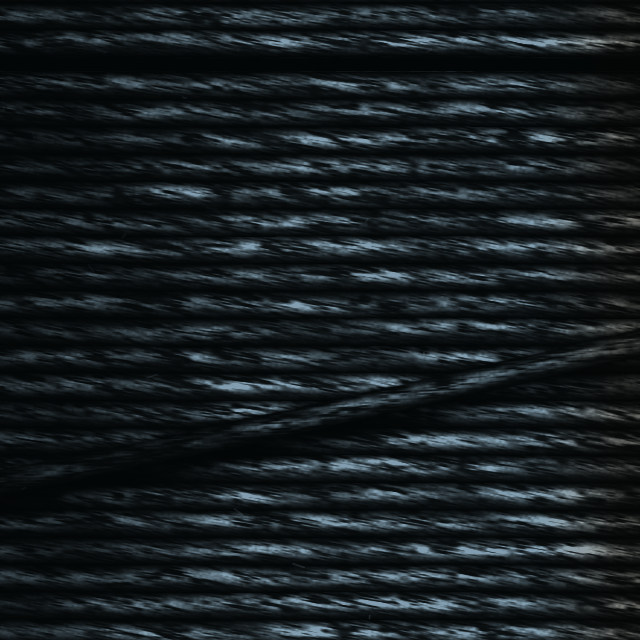
Write a Shadertoy shader that draws this texture.

```glsl
const vec3 SHADOW_COLOR = vec3(0.012, 0.023, 0.025);
const vec3 SHEEN_COLOR = vec3(0.44, 0.54, 0.60);
const vec3 WARM_TINT = vec3(1.22, 1.0, 0.86);
const float ROW_PITCH = 0.0428;
const float TOP_PITCH = 0.0417;
const float GAP_START = 0.0886;
const float GAP_END = 0.1127;
const float STRAND_RADIUS = 0.021;
const int HAIR_COUNT = 36;

float hash(vec2 p) {
    vec3 q = fract(p.xyx * vec3(0.1031, 0.1030, 0.0973));
    q += dot(q, q.yzx + 33.33);
    return fract((q.x + q.y) * q.z);
}

float noise(vec2 p) {
    vec2 cell = floor(p), f = fract(p);
    f = f * f * (3.0 - 2.0 * f);
    float low = mix(hash(cell), hash(cell + vec2(1, 0)), f.x);
    float high = mix(hash(cell + vec2(0, 1)), hash(cell + vec2(1, 1)), f.x);
    return mix(low, high, f.y);
}

// Brightness of a waxed, twisted cord; across runs from -1 to 1, upward
float cord(float along, float across, float seed) {
    float wobble = 0.35 * (noise(vec2(along * 7.0, seed * 5.3)) - 0.5);
    float a = across + wobble;
    float twist = a + along * 8.0 + seed * 17.0;

    // Long fibres over fine threads, broken into glossy clumps
    float fibres = noise(vec2(along * 26.0 + seed * 3.0, twist * 3.6));
    float threads = noise(vec2(along * 65.0, twist * 9.0 + 40.0));
    float clumps = noise(vec2(along * 8.0 + seed * 7.0, twist * 1.2));
    float streak = 0.58 * fibres + 0.42 * threads;
    float gloss = smoothstep(0.25, 0.85, streak) * mix(0.2, 1.5, clumps);

    float body = max(1.0 - across * across, 0.0);
    float offset = (a - 0.14) / 0.48;
    float core = exp(-offset * offset);
    return body * (0.05 + 0.12 * threads) + 1.25 * core * gloss;
}

// Wound rows, with one wider gap close to the top
float winding(vec2 uv) {
    float depth = 1.0 - uv.y + 0.003 * (noise(vec2(uv.x * 3.0, 4.0)) - 0.5);
    bool topGroup = depth < GAP_END;
    float row = topGroup ? depth / TOP_PITCH - 0.125 : (depth - GAP_END) / ROW_PITCH + 3.0;
    float seed = floor(row) + 2.0;
    float across = 1.0 - 2.0 * fract(row);
    float gap = smoothstep(GAP_START - 0.002, GAP_START + 0.004, depth)
              * (1.0 - smoothstep(GAP_END - 0.002, GAP_END + 0.003, depth));
    float tone = mix(0.8, 1.15, hash(vec2(seed, 9.0)));
    return cord(uv.x, across, seed) * tone * (1.0 - gap);
}

float segmentDistance(vec2 p, vec2 a, vec2 b) {
    vec2 ab = b - a;
    return length(p - a - ab * clamp(dot(p - a, ab) / dot(ab, ab), 0.0, 1.0));
}

// Short stray hairs scattered over the surface
float looseHairs(vec2 uv, float pixel) {
    float coverage = 0.0;
    for (int i = 0; i < HAIR_COUNT; i++) {
        float id = float(i);
        vec2 start = vec2(hash(vec2(id, 1.0)), hash(vec2(id, 2.0)));
        float angle = 6.2832 * hash(vec2(id, 3.0));
        float size = mix(0.004, 0.022, hash(vec2(id, 4.0)));
        vec2 tip = start + size * vec2(cos(angle), 0.6 * sin(angle));
        float d = segmentDistance(uv, start, tip);
        float line = 1.0 - smoothstep(0.0003, 0.0007 + pixel, d);
        coverage = max(coverage, line * hash(vec2(id, 5.0)));
    }
    return coverage;
}

void mainImage(out vec4 fragColor, in vec2 fragCoord) {
    vec2 uv = fragCoord / iResolution.xy;
    float pixel = 1.0 / iResolution.y;

    // Light falls mostly right of the centre
    float light = mix(0.36, 1.0, smoothstep(0.0, 0.55, uv.x));
    light *= 1.0 - 0.5 * smoothstep(0.8, 1.03, uv.x);

    // Loose strand rising across the rows, with its shadow below
    float strandY = 0.245 + 0.2 * uv.x + 0.02 * uv.x * uv.x;
    float rise = (uv.y - strandY) * 0.975;
    float below = max(-rise, 0.0);
    float shade = 1.0 - smoothstep(0.03, 0.075, below);
    shade *= step(rise, 0.0) * mix(0.96, 0.72, smoothstep(0.5, 1.0, uv.x));
    float contact = 1.0 - smoothstep(0.018, 0.03, abs(rise));
    float value = winding(uv) * light * (1.0 - shade) * (1.0 - 0.65 * contact);

    float edge = STRAND_RADIUS + 0.003 * (noise(vec2(uv.x * 35.0, 2.0)) - 0.5);
    float strandMask = 1.0 - smoothstep(edge - 0.0015 - pixel, edge + 0.0005, abs(rise));
    float strandLight = mix(0.25, 0.72, smoothstep(0.0, 0.9, uv.x));
    float strand = cord(uv.x, rise / STRAND_RADIUS, 61.0) * strandLight;
    value = mix(value, strand, strandMask);

    // Fine grain and hairs
    value *= mix(0.8, 1.2, noise(uv * vec2(220.0, 300.0)));
    value += 0.22 * light * looseHairs(uv, pixel);

    vec3 color = mix(SHADOW_COLOR, SHEEN_COLOR, min(value, 1.15));
    color *= mix(vec3(1.0), WARM_TINT, smoothstep(0.82, 1.0, uv.x));
    fragColor = vec4(color, 1.0);
}
```
